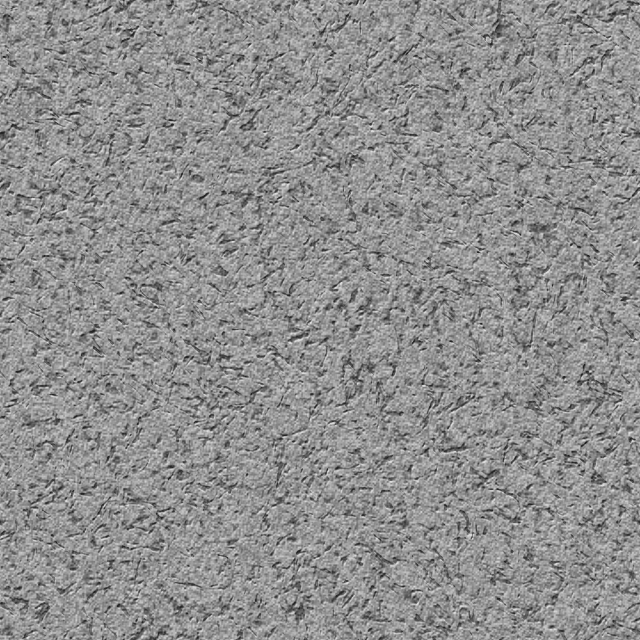
Give the GLSL for this texture, as a WebGL 1 fragment shader.

```glsl
precision highp float;
uniform vec2 u_resolution;

#define BASE_TONE 0.602
#define GRAIN_CONTRAST 0.40
#define GRAIN_RELIEF 0.16
#define CAVITY_DARKNESS 0.22
#define CAVITY_RELIEF 0.17
#define LIGHT_STEP vec2(-0.0010, 0.0026)
#define MAIN_ANGLE -0.2
#define ANGLE_SPREAD 4.0
#define ANGLE_JITTER 1.5
#define WARP 0.012
#define GUIDE_PULL 0.36

// Random value of a lattice cell, repeating every n cells
float hash(vec2 cell, float n, float seed) {
  cell = mod(cell + 0.5, n) - 0.5;
  vec3 q = fract(vec3(cell.xyx + seed * 17.3) * vec3(0.1031, 0.1030, 0.0973));
  q += dot(q, q.yzx + 33.33);
  return fract((q.x + q.y) * q.z);
}

// Smooth noise with n cells across the canvas
float wrapNoise(vec2 uv, float n, float seed) {
  vec2 p = uv * n;
  vec2 cell = floor(p);
  vec2 f = fract(p);
  f = f * f * (3.0 - 2.0 * f);
  float low = mix(hash(cell, n, seed), hash(cell + vec2(1.0, 0.0), n, seed), f.x);
  float high = mix(hash(cell + vec2(0.0, 1.0), n, seed), hash(cell + 1.0, n, seed), f.x);
  return mix(low, high, f.y);
}

// Fine sandy grain, centred on zero
float grain(vec2 uv) {
  return 0.50 * wrapNoise(uv, 360.0, 1.0)
       + 0.35 * wrapNoise(uv, 190.0, 2.0)
       + 0.15 * wrapNoise(uv, 90.0, 3.0) - 0.5;
}

// Soft scattered trowel strokes; reach and width are in cells
float strokes(vec2 uv, float n, float reach, float width, float share, float seed) {
  vec2 p = uv * n;
  vec2 home = floor(p);
  float depth = 0.0;
  for (int y = -1; y <= 1; y++) {
    for (int x = -1; x <= 1; x++) {
      vec2 cell = home + vec2(float(x), float(y));
      vec2 centre = cell + vec2(hash(cell, n, seed), hash(cell, n, seed + 1.0));
      // Neighbouring strokes roughly share a direction
      float angle = MAIN_ANGLE + ANGLE_SPREAD * (wrapNoise(cell / n, 7.0, 5.0) - 0.5)
                  + ANGLE_JITTER * (hash(cell, n, seed + 2.0) - 0.5);
      vec2 dir = vec2(cos(angle), sin(angle));
      vec2 d = p - centre;
      float size = hash(cell, n, seed + 3.0);
      float along = max(abs(dot(d, dir)) - reach * mix(0.3, 1.0, size), 0.0);
      float across = dot(d, vec2(-dir.y, dir.x));
      float strength = mix(0.3, 1.0, hash(cell, n, seed + 4.0));
      strength *= step(hash(cell, n, seed + 5.0), share);
      depth = max(depth, strength * (1.0 - smoothstep(0.0, width, length(vec2(along, across)))));
    }
  }
  return depth;
}

// Crumbled pits that gather along the strokes
float cavities(vec2 uv) {
  vec2 bend = vec2(wrapNoise(uv, 40.0, 8.0), wrapNoise(uv, 40.0, 9.0)) - 0.5;
  vec2 p = uv + WARP * bend;
  float guide = strokes(p, 13.0, 0.80, 0.070, 0.38, 11.0);
  guide = max(guide, strokes(p, 32.0, 0.70, 0.13, 0.60, 21.0));
  guide = max(guide, strokes(p, 66.0, 0.55, 0.22, 0.60, 31.0));
  float crumb = 0.45 * wrapNoise(p, 210.0, 6.0) + 0.55 * wrapNoise(p, 96.0, 7.0);
  return smoothstep(0.52, 0.95, crumb + GUIDE_PULL * guide);
}

void main() {
  vec2 uv = gl_FragCoord.xy / u_resolution;
  vec2 toLight = uv + LIGHT_STEP;

  float sand = grain(uv);
  float depth = cavities(uv);

  // Relief: slopes facing the light brighten, shaded walls darken
  float sandSlope = sand - grain(toLight);
  float wallSlope = cavities(toLight) - depth;

  float tone = BASE_TONE + GRAIN_CONTRAST * sand + GRAIN_RELIEF * sandSlope
             + CAVITY_RELIEF * wallSlope - CAVITY_DARKNESS * depth;
  gl_FragColor = vec4(vec3(clamp(tone, 0.14, 0.86)), 1.0);
}
```
